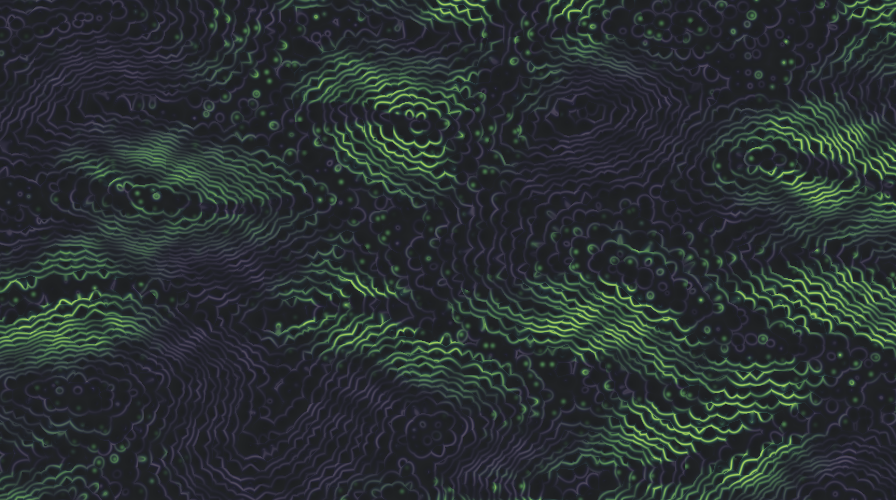
Give the GLSL for this background, as a Shadertoy shader.

```glsl
// Lengths are fractions of the canvas height
const vec2  EDDY_CELL   = vec2(0.32, 0.17);
const float EDDY_REACH  = 1.1;     // kernel radius in eddy cells
const float EDDY_LEVELS = 6.8;     // contour levels per eddy
const float GRAIN_CELL  = 0.028;
const float GRAIN_LEVELS = 1.0;    // how far grains bend the contours
const float LINE_WIDTH  = 0.0022;
const float HALO_WIDTH  = 0.0052;
const float SPOT_WIDTH  = 0.0100;  // lit neighbourhood of a chosen grain
const float SPARK_WIDTH = 0.0048;
const float SLOPE_STEP  = 0.0008;
const float MIN_SLOPE   = 18.0;

const vec3 PAPER  = vec3(0.122, 0.130, 0.138);
const vec3 INDIGO = vec3(0.155, 0.145, 0.300);
const vec3 LILAC  = vec3(0.360, 0.330, 0.385);
const vec3 TEAL   = vec3(0.165, 0.350, 0.310);
const vec3 LIME   = vec3(0.450, 0.700, 0.330);
const vec3 YELLOW = vec3(0.780, 0.880, 0.380);

vec3 hash3(vec2 p) {
    vec3 q = vec3(dot(p, vec2(127.1, 311.7)),
                  dot(p, vec2(269.5, 183.3)),
                  dot(p, vec2(419.2, 371.9)));
    return fract(sin(q) * 43758.55);
}

// Scattered smooth mounds and hollows: x = height, y = local light
vec2 eddies(vec2 p) {
    vec2 q = p / EDDY_CELL;
    vec2 cell = floor(q);
    vec2 sum = vec2(0.0);
    for (int j = -1; j <= 1; j++)
    for (int i = -1; i <= 1; i++) {
        vec2 id = cell + vec2(i, j);
        vec3 h = hash3(id + 17.0);
        vec2 r = (q - id - 0.15 - 0.7 * h.xy) / EDDY_REACH;
        float k = max(1.0 - dot(r, r), 0.0);
        float light = fract(h.z * 7.31);
        float height = (h.z < 0.5 ? -1.0 : 1.0) * mix(0.6, 1.0, h.x);
        sum += k * k * vec2(height, light * light);
    }
    return sum;
}

// Cellular noise: x = distance to the nearest point, y = its random id
vec2 grains(vec2 p) {
    vec2 q = p / GRAIN_CELL;
    vec2 cell = floor(q);
    vec2 best = vec2(9.0, 0.0);
    for (int j = -1; j <= 1; j++)
    for (int i = -1; i <= 1; i++) {
        vec2 id = cell + vec2(i, j);
        vec3 h = hash3(id);
        float d = length(q - id - h.xy);
        if (d < best.x) best = vec2(d, h.z);
    }
    return best;
}

// x = contour height, y = eddy height, z = light
vec3 terrain(vec2 p) {
    vec2 warp = 0.015 * sin(p.yx * vec2(19.0, 13.0) + vec2(0.7, 2.1));
    vec2 e = eddies(p + warp);
    float eddyHeight = EDDY_LEVELS * e.x;
    return vec3(eddyHeight + GRAIN_LEVELS * grains(p).x, eddyHeight, e.y);
}

// Layered sines in 0..1 that break the lines into strands
float strands(vec2 p) {
    float a = sin(37.0 * p.x + 3.0 * sin(29.0 * p.y));
    float b = sin(71.0 * p.y + 3.0 * sin(23.0 * p.x + 1.3));
    return 0.5 + 0.25 * (a + b);
}

float bell(float d, float width) {
    return exp(-d * d / (width * width));
}

void mainImage(out vec4 fragColor, in vec2 fragCoord) {
    vec2 p = fragCoord / iResolution.y;

    // Contours of nearly even width
    vec3 here  = terrain(p);
    vec3 right = terrain(p + vec2(SLOPE_STEP, 0.0));
    vec3 above = terrain(p + vec2(0.0, SLOPE_STEP));
    vec2 slope = (vec2(right.x, above.x) - here.x) / SLOPE_STEP;
    float d = abs(fract(here.x) - 0.5) / max(length(slope), MIN_SLOPE);
    float core = bell(d, LINE_WIDTH);
    float halo = bell(d, HALO_WIDTH);

    // Lit arcs follow the steep upper and lower flanks
    vec2 grain = grains(p);
    float strand = strands(p);
    float rise = abs(above.y - here.y) / SLOPE_STEP;
    float steep = smoothstep(9.0, 36.0, rise);
    float glow = smoothstep(0.20, 0.85, here.z * steep * mix(0.6, 1.2, strand));
    glow *= mix(0.7, 1.0, grain.y);

    // Chosen grains light their rings and hold a spark
    float chosen = smoothstep(0.58, 0.72, grain.y)
                 * smoothstep(0.10, 0.50, here.z) * (1.0 - 0.7 * steep);
    float radius = grain.x * GRAIN_CELL;
    glow = max(glow, 0.75 * chosen * bell(radius, SPOT_WIDTH));
    float spark = chosen * bell(radius, SPARK_WIDTH);

    // Layer the inks from dim to bright
    float fade = mix(0.15, 1.0, strand) * mix(0.45, 1.0, fract(grain.y * 5.7));
    vec3 color = PAPER * mix(0.92, 1.06, grain.x);
    color = mix(color, INDIGO, halo * mix(0.15, 0.75, fade));
    color = mix(color, LILAC, core * fade * 0.85);
    color = mix(color, TEAL, max(halo * glow, spark * 0.8));
    color = mix(color, LIME, max(core * glow, spark * 0.5));
    color = mix(color, YELLOW, core * core * smoothstep(0.5, 0.95, glow) * 0.6);
    fragColor = vec4(color, 1.0);
}
```
